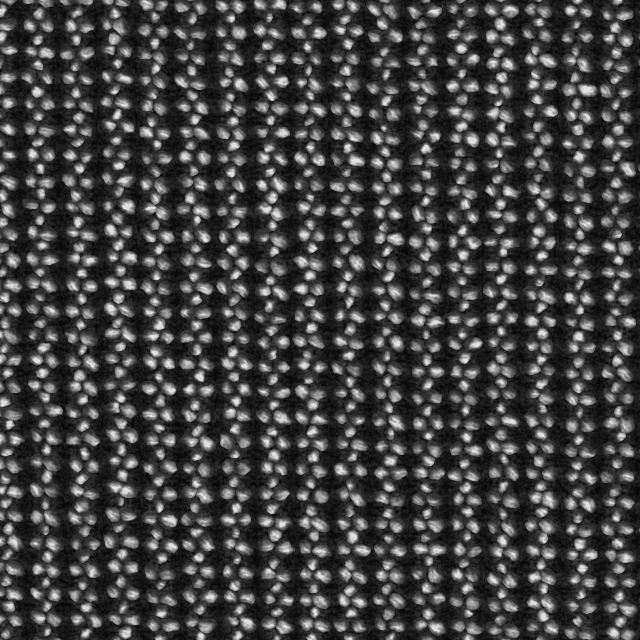
A WebGL 2 fragment shader for this texture:

```glsl
#version 300 es
precision highp float;
// Striped woven cloth: pale columns of yarn knots on a dark ribbed ground.
// Each cell repeats a pair of knots with a single knot between rows; hashes
// vary their place, size and tone, and gradient noise adds fibres and drift.

#define STRIPE_PITCH 0.0595   // width of one stripe period
#define ROW_COUNT 24.8        // knot rows over the canvas height
#define ROW_ASPECT 0.675      // row height over stripe width
#define KNOT_SIZE 1.2
#define KNOT_JITTER 0.04
#define SIZE_VARIATION 0.3
#define TONE_VARIATION 0.6
#define FIBRE_STRENGTH 0.5
#define FRAY 0.075            // raggedness of the knot outlines
#define GROUND_TONE 0.1
#define KNOT_EDGE_TONE 0.2
#define KNOT_PEAK_TONE 0.78

uniform vec2 u_resolution;
out vec4 fragColor;

const float TAU = 6.28318;

// Two random values in 0..1 for an integer lattice point.
vec2 hash2(vec2 cell) {
    uvec2 v = uvec2(ivec2(cell)) * 1664525u + 1013904223u;
    v.x += v.y * 1664525u;
    v.y += v.x * 1664525u;
    v ^= v >> 16u;
    v.x += v.y * 1664525u;
    v.y += v.x * 1664525u;
    v ^= v >> 16u;
    return vec2(v & 65535u) / 65535.0;
}

float cornerGradient(vec2 cell, vec2 offset) {
    float angle = TAU * hash2(cell).x;
    return dot(vec2(cos(angle), sin(angle)), offset);
}

// Gradient noise, roughly -0.7..0.7.
float noise(vec2 p) {
    vec2 i = floor(p), f = p - i;
    vec2 u = f * f * f * (f * (f * 6.0 - 15.0) + 10.0);
    vec2 e = vec2(1.0, 0.0);
    float low = mix(cornerGradient(i, f), cornerGradient(i + e, f - e), u.x);
    float high = mix(cornerGradient(i + e.yx, f - e.yx),
                     cornerGradient(i + 1.0, f - 1.0), u.x);
    return mix(low, high, u.y);
}

// Stripe and row coordinates, with the slight lean of hand-laid cloth.
vec2 weaveCoords(vec2 uv) {
    float stripe = (uv.x - 0.0742 + 0.0156 * uv.y) / (STRIPE_PITCH + 0.0007 * uv.y);
    float row = (uv.y - 0.51 + 0.022 * (uv.x - 0.366)) * ROW_COUNT;
    float column = floor(stripe + 0.5);
    stripe += 0.07 * noise(vec2(column * 0.37, row * 0.3));
    row += 0.3 * noise(vec2(column * 0.73 + 9.0, row * 0.13));
    return vec2(stripe, row);
}

// Offset turned into the frame of a tilted knot.
vec2 knotFrame(vec2 d, float tilt) {
    vec2 axis = vec2(cos(tilt), sin(tilt));
    return vec2(dot(d, axis), dot(d, vec2(-axis.y, axis.x)));
}

// Dark ground: ribs across, a soft seam along each gap, coarse and fine grain.
float groundTone(vec2 weave, vec2 cloth) {
    float rib = 0.5 + 0.5 * cos(TAU * (weave.y + 0.15 * noise(cloth * 2.0)));
    float across = abs(fract(weave.x) - 0.5);
    float seam = exp(-pow(across / 0.045, 2.0));
    float inStripe = smoothstep(0.12, 0.3, across);
    float hollow = rib * smoothstep(0.4, 0.5, across);
    float grain = noise(cloth * vec2(5.0, 9.0)) + 0.9 * noise(cloth * 14.0 + 31.0);
    return GROUND_TONE + 0.05 * (rib - 0.5) - 0.025 * seam * (1.0 - rib)
         + 0.06 * inStripe - 0.06 * hollow + (0.085 + 0.04 * inStripe) * grain;
}

void main() {
    vec2 uv = gl_FragCoord.xy / u_resolution;
    vec2 weave = weaveCoords(uv);
    vec2 cloth = weave * vec2(1.0, ROW_ASPECT);
    vec2 cell = floor(weave + 0.5);
    float tone = groundTone(weave, cloth);

    // Uneven yarn outlines and fine fuzz.
    vec2 fray = FRAY * vec2(noise(cloth * 4.0), noise(cloth * 4.0 + 57.0))
              + 0.25 * FRAY * vec2(noise(cloth * 10.0 + 19.0), noise(cloth * 10.0 + 71.0));
    float fuzz = noise(cloth * 13.0 + 83.0);

    // Knots of this row and its neighbours: left, right, then the single.
    for (int j = -1; j <= 1; j++) {
        vec2 home = cell + vec2(0.0, float(j));
        for (int k = 0; k < 3; k++) {
            vec2 place = k == 0 ? vec2(-0.215, 0.02)
                       : k == 1 ? vec2(0.205, -0.01) : vec2(0.0, 0.5 * ROW_ASPECT);
            vec2 radius = k == 0 ? vec2(0.17, 0.15)
                        : k == 1 ? vec2(0.205, 0.155) : vec2(0.135, 0.155);
            vec2 seed = home * vec2(3.0, 1.0) + vec2(float(k), 0.0);
            vec2 shift = hash2(seed) - 0.5;
            vec2 vary = hash2(seed + 211.0) - 0.5;
            vec2 d = cloth + fray - home * vec2(1.0, ROW_ASPECT)
                   - place - 2.0 * KNOT_JITTER * shift;
            radius *= KNOT_SIZE * (1.0 + SIZE_VARIATION * vec2(vary.x, -0.4 * vary.y));
            vec2 local = knotFrame(d, -0.4 + 1.2 * vary.y);
            vec2 q = local / radius;
            float height = 1.0 - dot(q, q);
            if (height < -0.1) continue;

            // Off-centre crown, with fibres drawn out along the knot.
            q -= vec2(0.1 + 0.5 * shift.y, -0.2 + 0.4 * shift.x);
            float crown = max(1.0 - 0.9 * dot(q, q), 0.0);
            float fibre = noise(local * vec2(4.0, 13.0) + seed * 7.3) + 0.5 * fuzz;
            float gain = 1.0 + TONE_VARIATION * (0.6 * shift.x + 0.5 * vary.x)
                       + (k == 2 ? 0.12 : 0.0);
            float lit = KNOT_EDGE_TONE
                      + (KNOT_PEAK_TONE - KNOT_EDGE_TONE) * pow(crown, 2.0) * gain;
            lit *= 1.0 + FIBRE_STRENGTH * fibre;
            tone = max(tone, mix(tone, lit, smoothstep(-0.1, 0.28, height)));
        }
    }

    tone *= 1.0 + 0.08 * noise(uv * 5.0);
    fragColor = vec4(vec3(clamp(tone, 0.04, 0.88)), 1.0);
}
```
